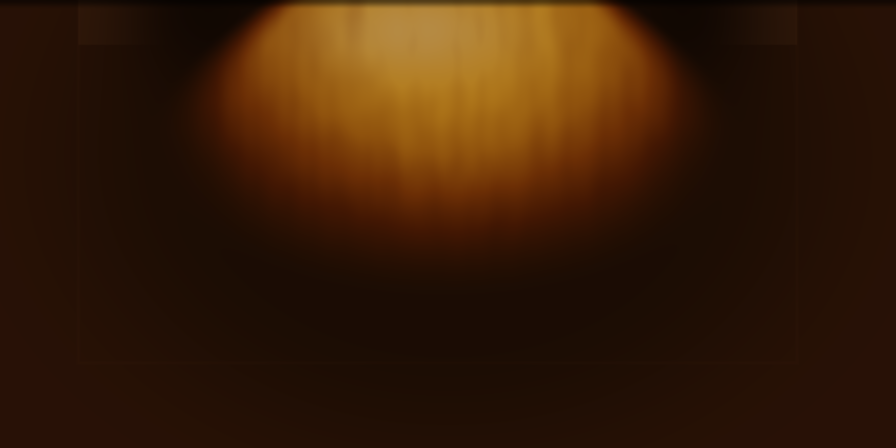
This background is drawn by a Shadertoy shader. Its source:

```glsl
// Amber lamp glow spilling from the top edge over a dark brown framed panel.

const vec3 SHADE  = vec3(0.105, 0.048, 0.014);
const vec3 RIM    = vec3(0.155, 0.068, 0.022);
const vec3 EMBER  = vec3(0.26, 0.09, 0.01);
const vec3 RUST   = vec3(0.42, 0.18, 0.02);
const vec3 AMBER  = vec3(0.56, 0.32, 0.05);
const vec3 GOLD   = vec3(0.70, 0.48, 0.10);

vec2 hashGradient(vec2 cell) {
    float h = fract(sin(dot(cell, vec2(127.1, 311.7))) * 43758.5);
    return vec2(cos(6.2832 * h), sin(6.2832 * h));
}

float gradientNoise(vec2 p) {
    vec2 i = floor(p), f = fract(p);
    vec2 u = f * f * f * (f * (f * 6.0 - 15.0) + 10.0);
    vec2 e = vec2(0.0, 1.0);
    float a = dot(hashGradient(i), f);
    float b = dot(hashGradient(i + e.yx), f - e.yx);
    float c = dot(hashGradient(i + e.xy), f - e.xy);
    float d = dot(hashGradient(i + e.yy), f - e.yy);
    return mix(mix(a, b, u.x), mix(c, d, u.x), u.y);
}

float gauss(vec2 p, vec2 radius) {
    vec2 q = p / radius;
    return exp(-dot(q, q));
}

// Position along the heat scale, from dark surroundings to gold.
vec3 heatColor(float heat, vec3 dark) {
    float t = heat * 4.0;
    vec3 c = mix(dark, EMBER, clamp(t / 0.8, 0.0, 1.0));
    c = mix(c, RUST, clamp((t - 0.8) / 0.8, 0.0, 1.0));
    c = mix(c, AMBER, clamp((t - 1.6) / 0.9, 0.0, 1.0));
    return mix(c, GOLD, clamp((t - 2.5) / 1.3, 0.0, 1.0));
}

// Bell-shaped light: x is the offset from its axis, depth runs downward.
float lampHeat(float x, float depth) {
    float taper = pow(max(1.0 - depth / 0.3, 0.0), 1.6);
    float halfWidth = 0.66 - 0.27 * taper;
    float softness = 0.09 + 0.45 * depth;
    float mask = smoothstep(-0.02, softness, halfWidth - abs(x));
    float fade = 1.0 - smoothstep(0.1, 0.68, depth + 0.4 * x * x);
    return mask * fade * exp(-3.0 * x * x);
}

// Surroundings: lighter toward the rim, darkest beside the lamp.
vec3 backdrop(vec2 p, float x, float depth) {
    float rim = length((p - vec2(1.0, 0.65)) * vec2(1.0, 1.3));
    vec3 color = mix(SHADE, RIM, smoothstep(0.5, 1.1, rim));
    return color * (1.0 - 0.45 * gauss(vec2(abs(x) - 0.54, depth), vec2(0.16, 0.18)));
}

// Faint panel outline and the two pale tabs in its upper corners.
vec3 panelDetail(float x, float depth, float pixel) {
    float side = 0.802 - abs(x);
    float inside = smoothstep(-pixel, pixel, side);
    float tab = inside * smoothstep(0.22, 0.0, side);
    tab *= 1.0 - smoothstep(0.1 - pixel, 0.1 + pixel, depth);
    float edge = min(side, 0.81 - depth);
    float outline = 1.0 - smoothstep(0.0, 0.004 + pixel, abs(edge));
    return vec3(0.035, 0.025, 0.014) * tab + vec3(0.012, 0.007, 0.003) * outline;
}

void mainImage(out vec4 fragColor, in vec2 fragCoord) {
    vec2 p = fragCoord / iResolution.y;
    p.x += 1.0 - 0.5 * iResolution.x / iResolution.y;
    float depth = 1.0 - p.y;
    float x = p.x - 0.995;

    vec3 color = backdrop(p, x, depth);
    color += panelDetail(p.x - 0.977, depth, 1.0 / iResolution.y);

    // Vertical streaks and soft mottling vary the light.
    float heat = lampHeat(x, depth);
    float streaks = gradientNoise(p * vec2(24.0, 2.5));
    float mottle = gradientNoise(p * vec2(22.0, 14.0) + 7.0);
    heat *= 1.0 + 0.12 * streaks + 0.06 * mottle;
    color = heatColor(heat, color);

    // Pale hot spot and the thin shadow along the top edge.
    color += vec3(0.01, 0.06, 0.16) * gauss(vec2(x + 0.07, depth - 0.07), vec2(0.24, 0.10)) * heat;
    color *= mix(0.45, 1.0, smoothstep(0.0, 0.022, depth));

    fragColor = vec4(color, 1.0);
}
```
